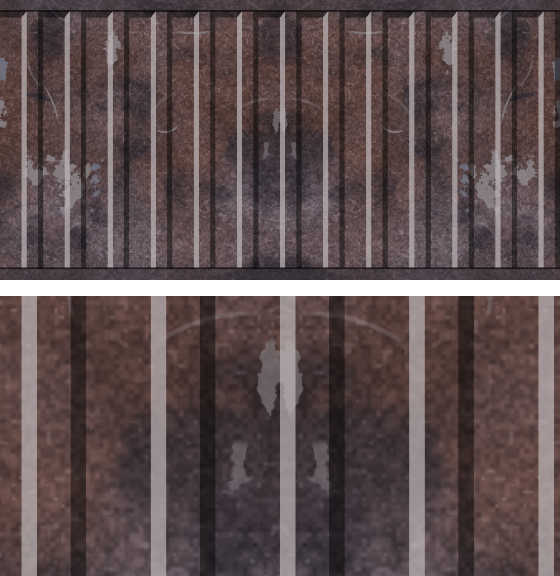
Top, the full canvas; bottom, a detail of the centre.
This texture is drawn by a Shadertoy shader. Its source:

```glsl
// Rusty corrugated container wall: thirteen ribs with pale and dark flanks, worn paint.

const float RIBS = 13.0;          // ribs across the canvas
const float PANEL_BOTTOM = 0.042;
const float PANEL_TOP = 0.961;
const float CAP_HEIGHT = 0.024;   // shadow under the top rail
const vec3 RUST = vec3(0.325, 0.235, 0.220);
const vec3 GREY_PURPLE = vec3(0.365, 0.315, 0.340);
const vec3 SOOT = vec3(0.165, 0.150, 0.180);
const vec3 BARE_METAL = vec3(0.57, 0.55, 0.57);
const vec3 BLUE_CHIP = vec3(0.47, 0.50, 0.58);

float hash(vec2 p) {
    vec3 q = fract(vec3(p.xyx) * 0.1031);
    q += dot(q, q.yzx + 33.33);
    return fract((q.x + q.y) * q.z);
}

float noise(vec2 p) {
    vec2 i = floor(p), f = fract(p);
    f = f * f * (3.0 - 2.0 * f);
    return mix(mix(hash(i), hash(i + vec2(1, 0)), f.x),
               mix(hash(i + vec2(0, 1)), hash(i + vec2(1, 1)), f.x), f.y);
}

float fbm(vec2 p) {
    float sum = 0.0, amp = 0.5;
    for (int i = 0; i < 5; i++) {
        sum += amp * noise(p);
        p = p * 2.03 + 17.1;
        amp *= 0.5;
    }
    return sum / 0.97;
}

// Soft-edged interval from a to b
float band(float x, float a, float b, float soft) {
    return smoothstep(a - soft, a + soft, x) - smoothstep(b - soft, b + soft, x);
}

// Ragged patch of flaked paint
float flake(vec2 p, vec2 center, vec2 size) {
    float reach = 1.0 - length((p - center) / size);
    float ragged = fbm(p * 38.0 + center * 50.0) - 0.5;
    return smoothstep(0.0, 0.12, reach * 0.45 + ragged * 1.5 - 0.12) * smoothstep(-0.3, 0.1, reach);
}

// Thin bowed stroke, fading towards its ends
float scratch(vec2 p, vec2 center, float angle, float halfLength, float bow, float width) {
    vec2 d = p - center;
    float c = cos(angle), s = sin(angle);
    d = vec2(c * d.x + s * d.y, c * d.y - s * d.x);
    float t = d.x / halfLength;
    float gap = abs(d.y - bow * t * t);
    return (1.0 - smoothstep(width * 0.3, width, gap)) * (1.0 - smoothstep(0.5, 1.0, abs(t)));
}

// Weathered metal: tone, grain, chips and scratches
vec3 weatheredMetal(vec2 p, float px) {
    float cloud = fbm(p * 4.0 + 3.7);
    float rusty = band(p.y, 0.32, 0.92, 0.16) * 0.65 + (cloud - 0.5) * 1.8 + 0.12;
    vec3 col = mix(GREY_PURPLE, RUST, clamp(rusty, 0.0, 1.0));
    col *= 0.82 + 0.44 * fbm(p * vec2(7.0, 9.0) + 21.0);
    col = mix(col, SOOT, 0.65 * smoothstep(0.56, 0.78, fbm(p * 6.0 + 40.0)));

    float grain = noise(p * 170.0) + 0.6 * noise(p * vec2(70.0, 95.0)) - 0.8;
    col *= 1.0 + 0.36 * grain;
    col += 0.13 * smoothstep(0.72, 0.95, noise(p * 120.0 + 9.0)) * fbm(p * 9.0);

    // Large flakes, then blue chips
    float bare = flake(p, vec2(0.80, 0.39), vec2(0.12, 0.07));
    bare = max(bare, flake(p, vec2(0.75, 0.31), vec2(0.05, 0.08)));
    bare = max(bare, flake(p, vec2(0.60, 0.82), vec2(0.03, 0.08)));
    bare = max(bare, flake(p, vec2(1.00, 0.60), vec2(0.03, 0.06)));
    bare = max(bare, 0.6 * flake(p, vec2(0.05, 0.45), vec2(0.03, 0.04)));
    bare = max(bare, 0.7 * flake(p, vec2(0.01, 0.57), vec2(0.02, 0.05)));
    col = mix(col, BARE_METAL, 0.75 * bare);
    float chip = max(flake(p, vec2(0.66, 0.37), vec2(0.03, 0.07)),
                     flake(p, vec2(0.99, 0.76), vec2(0.04, 0.05)));
    col = mix(col, BLUE_CHIP, 0.7 * chip);

    // Scattered strokes and specks
    for (int i = 0; i < 18; i++) {
        float k = float(i);
        vec2 at = vec2(hash(vec2(k, 1.0)), hash(vec2(k, 2.0)));
        float mark = scratch(p, at, 3.14 * hash(vec2(k, 3.0)), 0.03 + 0.05 * hash(vec2(k, 4.0)), 0.015, 0.003 + px);
        col = mix(col, i % 3 == 0 ? SOOT : BARE_METAL, 0.32 * mark);
        float speck = length(p - at.yx) - 0.006 * hash(vec2(k, 5.0));
        col = mix(col, BLUE_CHIP, 0.7 * (1.0 - smoothstep(-px, px, speck)));
    }
    // Prominent gouges
    col = mix(col, SOOT, 0.6 * scratch(p, vec2(0.86, 0.655), 0.2, 0.07, 0.0, 0.012));
    float gouge = scratch(p, vec2(0.40, 0.53), -0.2, 0.05, 0.02, 0.006);
    gouge = max(gouge, scratch(p, vec2(0.31, 0.882), 0.0, 0.08, 0.008, 0.006));
    gouge = max(gouge, scratch(p, vec2(0.81, 0.63), 1.2, 0.08, -0.01, 0.005));
    return mix(col, BARE_METAL, 0.65 * gouge);
}

void mainImage(out vec4 fragColor, in vec2 fragCoord) {
    vec2 p = fragCoord / iResolution.xy * vec2(2.0, 1.0);
    float px = 1.0 / iResolution.y;
    vec3 col = weatheredMetal(vec2(abs(p.x - 1.0), p.y), px);   // wear mirrors about the centre

    // Rails above and below the panel
    float panel = band(p.y, PANEL_BOTTOM, PANEL_TOP, 0.6 * px);
    col = mix(mix(col, SOOT, 0.38), col, panel);

    // Rib flanks; the pale one has a mitred top
    float s = fract(p.x * RIBS * 0.5 + 0.2);
    float soft = 0.5 * px * RIBS * 0.5;
    float drop = PANEL_TOP - p.y;
    float mitre = 0.12 * clamp(1.0 - drop / CAP_HEIGHT, 0.0, 1.0);
    float pale = band(s, 0.70 + mitre, 0.82, soft) * panel;
    float cap = band(s, 0.08, 0.70 + mitre, soft) * band(drop, 0.0, CAP_HEIGHT, 0.6 * px);
    float shade = max(band(s, 0.08, 0.20, soft) * panel, cap);
    col *= 1.0 - 0.45 * shade;
    col = mix(col, col * 0.32 + vec3(0.52, 0.50, 0.505), pale);

    // Seams at the rails
    float seam = min(abs(p.y - PANEL_BOTTOM), abs(drop));
    col *= 1.0 - 0.6 * (1.0 - smoothstep(0.001, 0.002 + px, seam));
    fragColor = vec4(clamp(col, 0.0, 1.0), 1.0);
}
```
